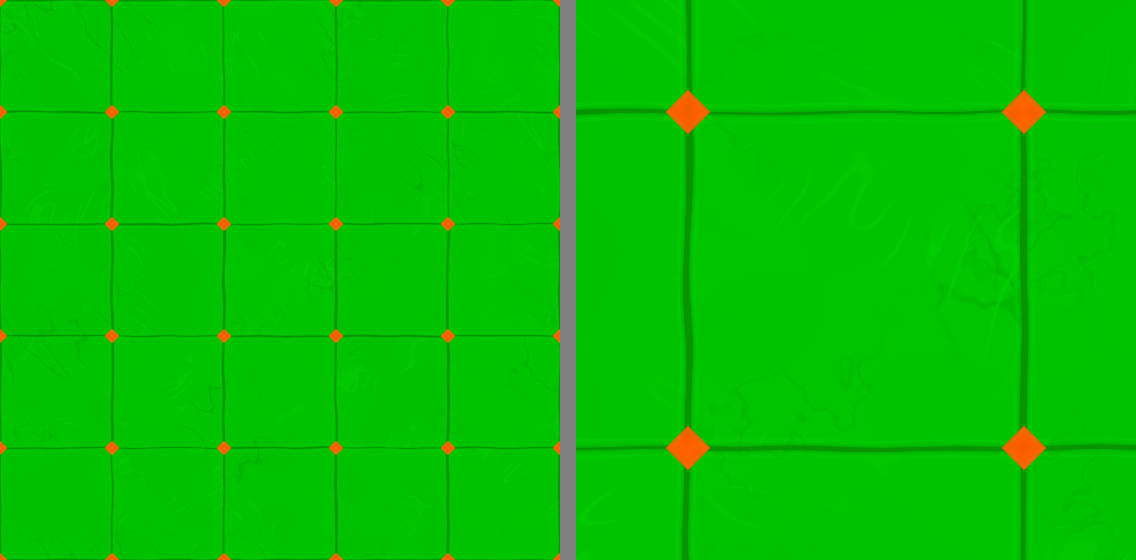
Left: the whole. Right: its middle third, enlarged.
This pattern is drawn by a Shadertoy shader. Its source:

```glsl
const float TILES = 5.0;            // repeats across and down
const float DIAMOND = 0.066;        // half diagonal, in tiles
const float RIM = 0.014;            // inset of the line inside a diamond
const vec2 JOINT = vec2(0.0075, 0.0048); // half widths: upright, level
const float WOBBLE = 0.014;
const float BEVEL = 0.024;
const float VEIN_STRENGTH = 0.55;
const float SCRATCH_STRENGTH = 0.65;
const float TONE_SPREAD = 0.012;
const float UNWRAPPED = 64.0;       // period for noise that stays inside one tile

const vec3 GLAZE = vec3(0.0, 0.762, 0.0);
const vec3 GLAZE_LIGHT = vec3(0.01, 0.82, 0.01);
const vec3 GLAZE_DARK = vec3(0.0, 0.66, 0.0);
const vec3 GROUT = vec3(0.03, 0.58, 0.0);
const vec3 ORANGE = vec3(0.99, 0.38, 0.0);
const vec3 ORANGE_RIM = vec3(0.86, 0.45, 0.04);

vec2 hash2(vec2 c) {
    vec2 s = vec2(dot(c, vec2(127.1, 311.7)), dot(c, vec2(269.5, 183.3)));
    return fract(sin(s) * 43758.5);
}

float cornerSlope(vec2 cell, vec2 offset, vec2 period) {
    float angle = 6.2832 * hash2(mod(cell, period)).x;
    return dot(vec2(cos(angle), sin(angle)), offset);
}

// Gradient noise that wraps after a whole number of cells
float gradientNoise(vec2 p, vec2 period) {
    vec2 i = floor(p), f = fract(p);
    vec2 u = f * f * f * (f * (f * 6.0 - 15.0) + 10.0);
    vec2 e = vec2(1.0, 0.0);
    float low = mix(cornerSlope(i, f, period), cornerSlope(i + e, f - e, period), u.x);
    float high = mix(cornerSlope(i + e.yx, f - e.yx, period), cornerSlope(i + 1.0, f - 1.0, period), u.x);
    return mix(low, high, u.y);
}

float wrapNoise(vec2 p, float frequency, float shift) {
    return gradientNoise(p * frequency + shift, vec2(TILES * frequency));
}

float ridge(float n, float width) {
    return 1.0 - smoothstep(0.0, width, abs(n));
}

// Dark veins run across tiles: crooked cracks plus long diagonal streaks
float veins(vec2 p) {
    float rough = wrapNoise(p, 9.0, 0.3) + 0.6 * wrapNoise(p, 21.0, 0.7);
    float crack = ridge(wrapNoise(p, 3.0, 0.4) + 0.3 * rough, 0.05);
    crack *= smoothstep(0.05, 0.4, wrapNoise(p, 2.0, 0.23));
    vec2 diagonal = vec2(3.0 * (p.x + p.y), p.x - p.y);
    float streak = ridge(gradientNoise(diagonal + 0.6, TILES * vec2(3.0, 1.0)) + 0.1 * rough, 0.045);
    streak *= smoothstep(0.12, 0.38, wrapNoise(p, 1.0, 0.61));
    float smudge = smoothstep(0.15, 0.6, rough) * smoothstep(0.2, 0.5, wrapNoise(p, 1.0, 0.35));
    return clamp(0.6 * crack + streak + 0.4 * smudge, 0.0, 1.0);
}

// Pale scratches, turned differently in every tile
float scratches(vec2 local, vec2 id) {
    vec2 seed = hash2(id + 17.0);
    float angle = 6.2832 * seed.x;
    mat2 turn = mat2(cos(angle), sin(angle), -sin(angle), cos(angle));
    vec2 q = turn * (local - 0.5) + 30.0 * hash2(id + 41.0);
    float bend = 0.7 * gradientNoise(q * 3.0, vec2(UNWRAPPED));
    float line = ridge(gradientNoise(q * vec2(2.0, 9.0) + bend, vec2(UNWRAPPED)), 0.09);
    float patches = smoothstep(0.02, 0.35, gradientNoise(q * 2.5 + 7.4, vec2(UNWRAPPED)));
    return line * patches * mix(0.25, 1.0, seed.y);
}

void mainImage(out vec4 fragColor, in vec2 fragCoord) {
    vec2 p = fragCoord / iResolution.xy * TILES;
    float aa = TILES / iResolution.y;
    vec2 id = mod(floor(p), TILES);

    // Glaze with slight tone, veins and scratches
    float tone = TONE_SPREAD * (hash2(id).x - 0.5 + wrapNoise(p, 2.0, 0.5));
    vec3 color = GLAZE * (1.0 + tone);
    color = mix(color, GLAZE_DARK, VEIN_STRENGTH * veins(p));
    color = mix(color, GLAZE_LIGHT, SCRATCH_STRENGTH * scratches(fract(p), id));

    // Uneven joints; each segment has its own width
    vec2 wobble = vec2(wrapNoise(p, 3.0, 0.37), wrapNoise(p, 3.0, 0.81));
    vec2 bent = p + WOBBLE * wobble;
    vec2 offset = fract(bent + 0.5) - 0.5;
    vec2 joint = mod(floor(bent + 0.5), TILES);
    vec2 segment = vec2(hash2(vec2(joint.x, id.y) + 5.0).x, hash2(vec2(id.x, joint.y) + 9.0).y);
    vec2 halfWidth = JOINT * mix(vec2(0.6), vec2(1.4), segment) * (1.0 + 0.5 * wobble.yx);
    vec2 gap = abs(offset) - halfWidth;

    // Pale bevel and soft shade beside the joints
    vec2 bevel = 1.0 - smoothstep(0.0, 0.009, abs(abs(offset) - BEVEL));
    bevel *= 0.35 + 0.8 * abs(wobble.yx);
    color = mix(color, GLAZE_LIGHT, 0.7 * clamp(max(bevel.x, bevel.y), 0.0, 1.0));
    vec2 shade = 1.0 - smoothstep(0.0, 0.011, gap);
    color = mix(color, GLAZE_DARK, 0.6 * max(shade.x, shade.y));
    vec2 cover = 1.0 - smoothstep(-0.5 * aa, 0.5 * aa, gap);
    color = mix(color, GROUT, max(cover.x, cover.y));

    // Diamonds on the tile corners
    vec2 corner = abs(fract(p + 0.5) - 0.5);
    float edge = corner.x + corner.y - DIAMOND;
    float rim = 1.0 - smoothstep(0.002, 0.002 + aa, abs(edge + RIM));
    vec3 inlay = mix(ORANGE, ORANGE_RIM, 0.65 * rim);
    inlay *= 1.0 + 0.06 * wrapNoise(p, 24.0, 0.5);
    color = mix(color, inlay, 1.0 - smoothstep(-0.7 * aa, 0.7 * aa, edge));

    fragColor = vec4(color, 1.0);
}
```
